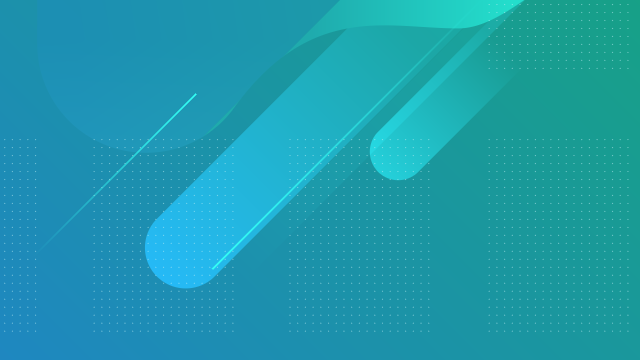
Give the GLSL for this background, as a Shadertoy shader.

```glsl
// Diagonal teal backdrop: two fading capsules, a translucent wave, thin light
// streaks and blocks of small dots. Everything is a distance function blended
// over a gradient, on a 16 x 9 canvas with a second frame turned 45 degrees.

const vec3 BLUE = vec3(0.12, 0.53, 0.755);
const vec3 GREEN = vec3(0.09, 0.63, 0.53);
const vec3 SKY = vec3(0.15, 0.75, 1.0);
const vec3 AQUA = vec3(0.15, 0.86, 0.90);
const vec3 CYAN = vec3(0.20, 1.0, 0.96);
const vec3 DOT_WHITE = vec3(0.75, 0.94, 0.96);

// Smooth coverage of a signed distance, one pixel wide.
float cover(float dist, float px) {
    return clamp(0.5 - dist / px, 0.0, 1.0);
}

// Position along an interval, clamped to 0..1.
float ramp(float from, float to, float v) {
    return clamp((v - from) / (to - from), 0.0, 1.0);
}

// Capsule with one round end, open towards positive x.
float capsule(vec2 q, vec2 start, float radius) {
    return length(vec2(min(q.x - start.x, 0.0), q.y - start.y)) - radius;
}

// Strip between two parallel edges.
float strip(float v, float low, float high) {
    return max(low - v, v - high);
}

// Cubic through two points; a and b hold x, height and slope.
float hermite(float x, vec3 a, vec3 b) {
    float w = b.x - a.x;
    float t = (x - a.x) / w;
    float s = t * t * (3.0 - 2.0 * t);
    return mix(a.y, b.y, s) + w * t * (1.0 - t) * (a.z * (1.0 - t) - b.z * t);
}

// Height of the wavy lower edge right of the round bulge.
float waveHeight(float x) {
    vec3 rise = vec3(5.9, 6.37, 1.35);
    vec3 crest = vec3(8.96, 8.33, 0.12);
    vec3 dip = vec3(11.46, 8.29, 0.0);
    vec3 tip = vec3(13.15, 9.03, 0.7);
    if (x < crest.x) return hermite(x, rise, crest);
    if (x < dip.x) return hermite(x, crest, dip);
    return hermite(x, dip, tip);
}

// The wave: a round bulge on the left joined to the curved edge.
float wave(vec2 p) {
    if (p.x < 5.9) {
        vec2 c = p - vec2(3.65, 7.9);
        return length(vec2(c.x, min(c.y, 0.0))) - 2.72;
    }
    float h = waveHeight(p.x);
    float slope = (waveHeight(p.x + 0.01) - h) / 0.01;
    return (h - p.y) / sqrt(1.0 + slope * slope);
}

// Thin streak along x: strongest at the head, gone at the tail.
float streak(vec2 q, float head, float tail, float across, float px) {
    float span = strip(q.x, min(head, tail), max(head, tail));
    float line = cover(max(abs(q.y - across) - 0.022, span), px);
    return line * (1.0 - ramp(head, tail, q.x));
}

// Block of dots, with its first dot at the lower left corner.
float dotBlock(vec2 p, vec2 corner, vec2 count, float px) {
    vec2 gap = vec2(0.1927, 0.1996);
    vec2 cell = clamp(round((p - corner) / gap), vec2(0.0), count - 1.0);
    return cover(length(p - corner - cell * gap) - 0.014, px);
}

void mainImage(out vec4 fragColor, in vec2 fragCoord) {
    vec2 p = fragCoord / iResolution.xy * vec2(16.0, 9.0);
    float px = 9.0 / iResolution.y;
    vec2 q = vec2(p.x + p.y, p.x - p.y) * 0.70711; // along, across

    vec3 color = mix(BLUE, GREEN, (p.x + p.y) / 25.0);

    // Faint band beside the large capsule
    float band = cover(strip(q.y, 2.33, 2.917), px);
    color = mix(color, AQUA, 0.10 * band * ramp(5.8, 9.0, q.x));

    // Large capsule, blue at its round end
    float fade = ramp(4.3, 13.0, q.x);
    float large = cover(capsule(q, vec2(5.27, 1.297), 1.02), px);
    color = mix(color, mix(SKY, AQUA, fade), large * mix(0.88, 0.2, fade));

    // Small capsule, stronger where the band crosses it
    float small = cover(capsule(q, vec2(10.72, 3.359), 0.71), px);
    float strength = 0.82 * (1.0 - ramp(10.1, 14.4, q.x)) + 0.16 * band;
    color = mix(color, AQUA, small * strength);

    // Wave: quiet blue on the left, bright turquoise in the diagonal band
    float inWave = cover(wave(p), px);
    vec3 quiet = mix(vec3(0.11, 0.56, 0.71), vec3(0.11, 0.60, 0.68), ramp(2.0, 8.0, p.x));
    quiet += vec3(0.02, 0.035, 0.035) * ramp(8.0, 5.2, p.y);
    vec3 bright = mix(vec3(0.12, 0.67, 0.68), vec3(0.14, 0.87, 0.80), ramp(7.8, 12.8, p.x));
    float lit = cover(strip(q.y, -0.354, 2.917), px);
    color = mix(color, quiet, inWave * 0.8 * (1.0 - ramp(-0.3, 0.0, q.y)) * (1.0 - lit));
    color = mix(color, bright, inWave * lit);

    // Light streaks
    color = mix(color, CYAN, streak(q, 5.36, 15.0, 2.15, px));
    color = mix(color, CYAN, streak(q, 8.17, 2.4, -1.237, px));

    // Dots: a row of four blocks and a shorter one at the top right
    float starts[4] = float[4](-2.58, 2.354, 7.25, 12.23);
    float dots = dotBlock(p, vec2(starts[3], 7.29), vec2(19.0, 9.0), px);
    for (int i = 0; i < 4; i++) {
        dots = max(dots, dotBlock(p, vec2(starts[i], 0.72), vec2(19.0, 25.0), px));
    }
    color = mix(color, DOT_WHITE, 0.5 * dots);

    fragColor = vec4(color, 1.0);
}
```
